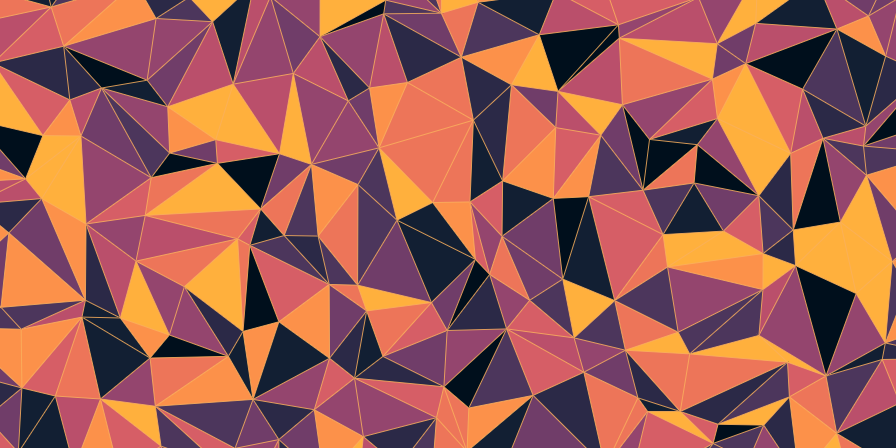
A Shadertoy shader for this background:

```glsl
vec2 hash2(vec2 p) {
    vec3 q = fract(p.xyx * vec3(0.1031, 0.1030, 0.0973));
    q += dot(q, q.yzx + 33.33);
    return fract((q.xx + q.yz) * q.zy);
}

float cross2(vec2 a, vec2 b) {
    return a.x * b.y - a.y * b.x;
}

// One free vertex per cell; edges between neighbouring cells never cross
vec2 meshVertex(vec2 cell) {
    return cell + 0.03 + 0.94 * hash2(cell + 57.0);
}

// Night, plum, rose, coral and amber steps
vec3 sunsetPalette(float t) {
    vec3 steps[11] = vec3[11](
        vec3(0.00, 0.06, 0.11), vec3(0.07, 0.12, 0.20), vec3(0.17, 0.16, 0.28),
        vec3(0.30, 0.21, 0.36), vec3(0.44, 0.24, 0.41),
        vec3(0.58, 0.27, 0.43), vec3(0.73, 0.31, 0.42),
        vec3(0.84, 0.37, 0.40), vec3(0.93, 0.46, 0.35), vec3(0.99, 0.57, 0.29),
        vec3(1.00, 0.69, 0.24));
    return steps[min(int(0.4 + 10.8 * t), 10)];
}

float segmentDistance(vec2 p, vec2 a, vec2 b) {
    vec2 ab = b - a;
    return length(p - a - ab * clamp(dot(p - a, ab) / dot(ab, ab), 0.0, 1.0));
}

// Signed distance to the line ab, positive on its left
float leftDistance(vec2 p, vec2 a, vec2 b) {
    return cross2(b - a, p - a) / length(b - a);
}

// Adds the covered colour of a counter-clockwise triangle and its outline
void addTriangle(vec2 p, vec2 a, vec2 b, vec2 c, float tone, float pixel,
                 inout vec4 fill, inout float outline) {
    float inside = min(leftDistance(p, a, b),
                   min(leftDistance(p, b, c), leftDistance(p, c, a)));
    float coverage = clamp(inside / pixel + 0.5, 0.0, 1.0);
    fill += coverage * vec4(sunsetPalette(tone), 1.0);
    outline = min(outline, min(segmentDistance(p, a, b),
                  min(segmentDistance(p, b, c), segmentDistance(p, c, a))));
}

void mainImage(out vec4 fragColor, in vec2 fragCoord) {
    float pixel = 8.4 / iResolution.y;
    // Turn the mesh so that its rows do not follow the canvas
    vec2 p = mat2(0.86, 0.51, -0.51, 0.86) * (fragCoord * pixel) + 20.0;
    vec2 cell = floor(p);
    vec4 fill = vec4(0.0);
    float outline = 1.0;

    for (int y = -1; y <= 0; y++)
    for (int x = -1; x <= 0; x++) {
        vec2 id = cell + vec2(x, y);
        vec2 a = meshVertex(id);
        vec2 b = meshVertex(id + vec2(1, 0));
        vec2 c = meshVertex(id + vec2(1, 1));
        vec2 d = meshVertex(id + vec2(0, 1));

        // The diagonal with the larger smallest half also suits concave quads
        float splitAC = min(cross2(b - a, c - a), cross2(c - a, d - a));
        float splitBD = min(cross2(b - a, d - a), cross2(c - b, d - b));
        if (splitAC < splitBD) {
            vec2 first = a;
            a = b; b = c; c = d; d = first;
        }

        // Evenly spread tones, loosened by chance
        vec2 tones = fract(dot(id, vec2(0.7549, 0.5698)) + vec2(0.0, 0.38)
                           + 0.45 * hash2(id + 131.0));
        addTriangle(p, a, b, c, tones.x, pixel, fill, outline);
        addTriangle(p, a, c, d, tones.y, pixel, fill, outline);
    }

    // Hairline with exact pixel coverage
    vec2 sides = vec2(0.009, -0.009) - outline;
    vec2 covered = clamp(0.5 + sides / pixel, 0.0, 1.0);
    vec3 colour = fill.rgb / max(fill.a, 0.001);
    colour = mix(colour, vec3(0.98, 0.69, 0.36), 0.85 * (covered.x - covered.y));
    fragColor = vec4(colour, 1.0);
}
```
